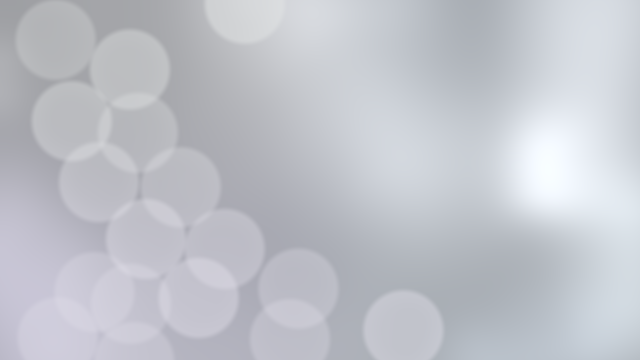
Reproduce this background procedurally as a Shadertoy shader.

```glsl
// Soft silvery bokeh: blurred pale lights on grey with a trail of translucent discs.

float hash(vec2 p) {
    return fract(sin(dot(p, vec2(127.1, 311.7))) * 43758.5453);
}

float softNoise(vec2 p) {
    vec2 cell = floor(p), f = fract(p);
    f = f * f * f * (f * (f * 6.0 - 15.0) + 10.0);
    float low = mix(hash(cell), hash(cell + vec2(1, 0)), f.x);
    float high = mix(hash(cell + vec2(0, 1)), hash(cell + vec2(1, 1)), f.x);
    return mix(low, high, f.y);
}

// Blurred streak of light from a to b
float glow(vec2 p, vec2 a, vec2 b, float radius) {
    vec2 ab = b - a;
    float along = clamp(dot(p - a, ab) / dot(ab, ab), 0.0, 1.0);
    float d = length(p - a - ab * along) / radius;
    return exp(-d * d);
}

vec3 addDisc(vec3 col, vec2 p, vec2 center, float strength) {
    float d = length(p - center);
    float body = 1.0 - smoothstep(0.101, 0.121, d);
    float rim = 0.9 + 0.1 * smoothstep(0.05, 0.11, d);
    vec3 tint = mix(vec3(0.90, 0.89, 0.93), vec3(0.89, 0.90, 0.90), smoothstep(0.2, 0.8, p.y));
    return mix(col, tint, body * rim * strength);
}

vec3 background(vec2 p) {
    vec3 col = mix(vec3(0.655, 0.655, 0.70), vec3(0.63, 0.635, 0.65), smoothstep(0.1, 0.9, p.y));
    col = mix(col, vec3(0.635, 0.655, 0.68), smoothstep(0.6, 1.2, p.x));
    col += 0.04 * (softNoise(p * 3.5) - 0.5);

    // Gentle warp keeps the blurred lights irregular
    vec2 q = p + 0.05 * (vec2(softNoise(p * 4.0 + 7.0), softNoise(p * 4.0 + 31.0)) - 0.5);

    // Central band and the bright strip above it
    col += 0.17 * glow(q, vec2(0.86, 0.88), vec2(1.10, 0.56), 0.25);
    col += 0.09 * glow(q, vec2(0.70, 1.04), vec2(1.08, 1.04), 0.15);
    // Right-hand light with its hot core
    col += 0.21 * glow(q, vec2(1.66, 1.0), vec2(1.57, 0.57), 0.23);
    col += 0.11 * glow(q, vec2(1.53, 0.59), vec2(1.53, 0.50), 0.11);
    // Cool light in the lower right, lavender haze in the lower left
    col += vec3(0.16, 0.17, 0.17) * glow(q, vec2(1.76, 0.38), vec2(1.76, 0.15), 0.17);
    col += vec3(0.10, 0.11, 0.12) * glow(q, vec2(1.38, 0.0), vec2(1.60, 0.04), 0.14);
    col += vec3(0.14, 0.13, 0.15) * glow(q, vec2(0.0, 0.31), vec2(0.14, 0.05), 0.22);
    col += 0.05 * glow(q, vec2(0.45, 0.0), vec2(0.95, 0.0), 0.20);
    col += 0.07 * glow(q, vec2(0.0, 0.82), vec2(0.0, 0.76), 0.10);
    return col;
}

void mainImage(out vec4 fragColor, in vec2 fragCoord) {
    vec2 p = fragCoord / iResolution.y;
    p.x *= 1.7778 * iResolution.y / iResolution.x;
    vec3 col = background(p);

    // Trail of discs zigzags down the left side and curves along the bottom
    for (int i = 0; i < 12; i++) {
        float n = float(i);
        float t = pow(n / 11.0, 0.7);
        float side = mod(n, 2.0) * 2.0 - 1.0;
        vec2 center = vec2(0.26 + 0.75 * t * t * t, 0.95 - 0.9 * t) + side * vec2(0.09, 0.04);
        center += 0.06 * (vec2(hash(vec2(n, 1.0)), hash(vec2(n, 2.0))) - 0.5);
        col = addDisc(col, p, center, 0.30 + 0.16 * hash(vec2(n, 3.0)));
    }

    // Overlapping cluster in the lower left corner
    for (int i = 0; i < 4; i++) {
        float angle = 2.4 * float(i) + 0.8;
        vec2 center = vec2(0.28, 0.07) + 0.12 * vec2(cos(angle), sin(angle));
        col = addDisc(col, p, center, 0.28);
    }

    // Bright disc cut by the top edge
    col = addDisc(col, p, vec2(0.68, 0.99), 0.5);

    fragColor = vec4(clamp(col, 0.0, 1.0), 1.0);
}
```
